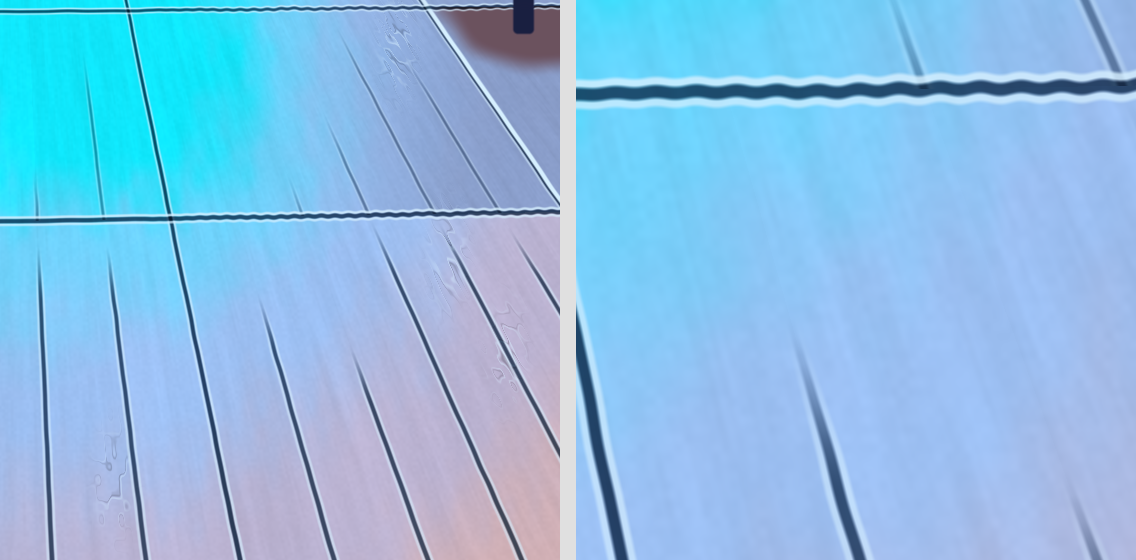
Left, the full canvas; right, a detail of the centre.
Give the GLSL for this texture, as a WebGL 2 fragment shader.

```glsl
#version 300 es
precision highp float;

uniform vec2 u_resolution;
out vec4 outColor;

// Floor perspective: plank width and first seam, each as (at bottom, change with height)
const vec2 PLANK_WIDTH = vec2(0.168, -0.0805);
const vec2 FIRST_SEAM = vec2(0.0924, -0.0425);
const vec2 ROW_TILT = vec2(0.031, -0.0213);
const float ROW_START = 8.376;
const float ROW_DEPTH = 2.835;
const float JOINT_FIRST = 2.0;
const float JOINT_EVERY = 6.0;

// Line sizes, for planks of reference width
const float REFERENCE_WIDTH = 0.13;
const float GROOVE = 0.0033;
const float RIM = 0.0036;
const float SOFTNESS = 0.0012;

// Height at which each worn seam fades out, in the near and far rows
const float NEAR_FADE[9] = float[](0.57, 0.57, 0.61, 0.48, 0.39, 0.61, 0.61, 0.60, 0.61);
const float FAR_FADE[9] = float[](0.71, 0.91, 0.99, 0.60, 0.70, 0.81, 0.96, 0.91, 0.99);
const vec2 SCUFFS[4] = vec2[](vec2(0.205, 0.14), vec2(0.80, 0.54), vec2(0.905, 0.37), vec2(0.71, 0.92));

const vec2 GLOW_CENTER = vec2(0.16, 0.90);
const vec3 CYAN = vec3(0.06, 0.91, 0.99);
const vec3 SKY = vec3(0.43, 0.82, 0.98);
const vec3 PERIWINKLE = vec3(0.61, 0.75, 0.95);
const vec3 LILAC = vec3(0.73, 0.70, 0.82);
const vec3 ROSE = vec3(0.82, 0.69, 0.71);
const vec3 SLATE = vec3(0.52, 0.61, 0.79);
const vec3 BROWN = vec3(0.42, 0.32, 0.37);
const vec3 LEG = vec3(0.10, 0.12, 0.25);
const vec3 HIGHLIGHT = vec3(0.84, 0.94, 1.0);
const vec3 GROOVE_TINT = vec3(0.23, 0.33, 0.41);

float hash(vec2 p) {
    return fract(sin(dot(p, vec2(127.1, 311.7))) * 43758.5453);
}

float noise(vec2 p) {
    vec2 i = floor(p), f = fract(p);
    f = f * f * (3.0 - 2.0 * f);
    return mix(mix(hash(i), hash(i + vec2(1, 0)), f.x),
               mix(hash(i + vec2(0, 1)), hash(i + vec2(1, 1)), f.x), f.y);
}

float band(float d, float halfWidth) {
    float soft = SOFTNESS + 0.5 / u_resolution.y;
    return 1.0 - smoothstep(halfWidth - soft, halfWidth + soft, abs(d));
}

// Dark groove between two pale rims
vec3 carve(vec3 color, float d, float scale, float strength, vec2 rims) {
    float core = GROOVE * scale, rim = RIM * scale;
    float light = max(rims.x * band(d + core + rim * 0.6, rim * 0.6),
                      rims.y * band(d - core - rim * 0.6, rim * 0.6));
    vec3 lit = mix(color, HIGHLIGHT, light * strength);
    return mix(lit, color * GROOVE_TINT, band(d, core) * strength);
}

vec3 floorLight(vec2 p, float row) {
    float d = length((p - GLOW_CENTER) * vec2(1.08, 1.0));
    d += 0.10 * (noise(p * vec2(9.0, 6.0)) - 0.5) + 0.05 * (noise(p * vec2(45.0, 22.0)) - 0.5);
    vec3 color = mix(CYAN, SKY, smoothstep(0.20, 0.37, d));
    color = mix(color, PERIWINKLE, smoothstep(0.36, 0.60, d));
    color = mix(color, LILAC, smoothstep(0.62, 0.92, d));
    color = mix(color, ROSE, smoothstep(0.95, 1.22, d));
    float shade = smoothstep(0.50, 0.92, p.x) * step(0.0, row);
    return mix(color, SLATE, 0.9 * shade);
}

void main() {
    vec2 p = gl_FragCoord.xy / u_resolution;

    // Floor coordinates: plank across, row in depth
    float width = PLANK_WIDTH.x + PLANK_WIDTH.y * p.y;
    float plank = (p.x - FIRST_SEAM.x - FIRST_SEAM.y * p.y) / width;
    float level = p.y - p.x * (ROW_TILT.x + ROW_TILT.y * p.y);
    float depth = 1.0 / (PLANK_WIDTH.x + PLANK_WIDTH.y * level);
    float rowPos = (depth - ROW_START) / ROW_DEPTH;
    float row = floor(rowPos);
    float scale = width / REFERENCE_WIDTH;

    // Light, grain along the planks and a slight tone per plank
    vec3 color = floorLight(p, row);
    float grain = noise(vec2(plank * 9.0, depth * 1.3)) + 0.5 * noise(vec2(plank * 32.0, depth * 5.0));
    color *= 1.0 + 0.045 * (grain - 0.75) + 0.025 * (hash(vec2(floor(plank), row)) - 0.5);
    color += 0.018 * (noise(p * 180.0) - 0.5);

    // Soft brown shadow in the far corner
    float shadow = length((p - vec2(0.99, 0.985)) / vec2(0.20, 0.11)) + 0.2 * (noise(p * 14.0) - 0.5);
    color = mix(color, BROWN, (1.0 - smoothstep(0.75, 1.15, shadow)) * (1.0 - step(1.0, row)));

    // Scuffed patches
    float wear = 0.0;
    for (int i = 0; i < 4; i++) {
        vec2 q = (p - SCUFFS[i]) / vec2(0.028, 0.075);
        wear += exp(-dot(q, q));
    }
    float scratch = noise(vec2(plank * 14.0, p.y * 42.0)) - 0.5;
    color = mix(color, HIGHLIGHT, 0.5 * wear * (1.0 - smoothstep(0.0, 0.09, abs(scratch))));
    color *= 1.0 - 0.2 * wear * (1.0 - smoothstep(0.0, 0.07, abs(scratch - 0.13)));

    // Seams between planks; every sixth is a full joint
    float seam = round(plank);
    int index = int(clamp(seam, 0.0, 8.0));
    bool joint = mod(seam - JOINT_FIRST, JOINT_EVERY) < 0.5;
    float fade = row < 0.0 ? NEAR_FADE[index] : FAR_FADE[index];
    float worn = (1.0 - smoothstep(fade - 0.11, fade, p.y)) * (row < 0.0 ? 0.9 : 0.5);
    float strength = joint ? 1.0 : worn * step(seam, 8.0);
    float slope = FIRST_SEAM.y + seam * PLANK_WIDTH.y;
    float across = (plank - seam) * width / sqrt(1.0 + slope * slope);
    across += 0.0012 * (noise(vec2(p.y * 30.0, seam)) - 0.5);
    float sheen = joint ? smoothstep(0.6, 0.8, p.x) : 0.0;
    color = carve(color, across, scale * mix(0.65, 1.0, strength), strength, vec2(0.6, 0.65));
    color = mix(color, HIGHLIGHT, sheen * band(across - 0.004, 0.0038));

    // Cross seams with a ragged edge
    float nearest = round(rowPos);
    float seamLevel = (1.0 / (ROW_START + ROW_DEPTH * nearest) - PLANK_WIDTH.x) / PLANK_WIDTH.y;
    float along = level - seamLevel + 0.0009 * sin(p.x * 260.0) * smoothstep(0.2, 0.5, p.x);
    along += 0.002 * (noise(vec2(p.x * 25.0, nearest)) - 0.5);
    color = carve(color, along, mix(1.15, 0.75, nearest), 0.95, vec2(0.75, 0.85));

    // Furniture leg
    vec2 box = abs(p - vec2(0.935, 1.0)) - vec2(0.010, 0.052);
    float leg = length(max(box, 0.0)) - 0.008;
    color = mix(color, LEG, 1.0 - smoothstep(-0.002, 0.003, leg));

    outColor = vec4(clamp(color, 0.0, 1.0), 1.0);
}
```
